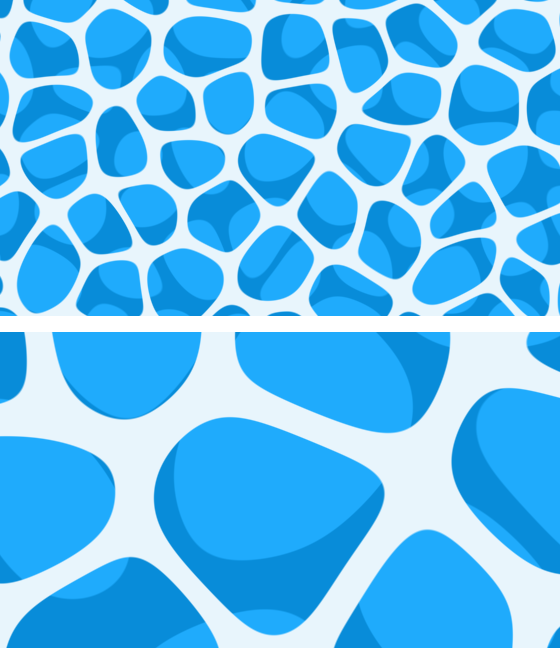
Top, the full canvas; bottom, a detail of the centre.
Write a Shadertoy shader that draws this pattern.

```glsl
// Cartoon water: a pale rounded foam net over blue, with a darker net beneath it.

const vec3 FOAM  = vec3(0.91, 0.96, 0.99);
const vec3 WATER = vec3(0.12, 0.67, 0.99);
const vec3 SHADE = vec3(0.03, 0.55, 0.85);

// Lengths are in canvas heights.
const vec2  FOAM_PITCH    = vec2(0.250, 0.192);
const vec2  SHADE_PITCH   = vec2(0.265, 0.205);
const float FOAM_WIDTH    = 0.0130;  // half width of a strand
const float SHADE_WIDTH   = 0.0095;
const float FOAM_VARIETY  = 0.0030;  // change of half width along the net
const float SHADE_VARIETY = 0.0050;
const float FOAM_CORNER   = 54.0;    // lower values give rounder cells
const float SHADE_CORNER  = 34.0;
const float JITTER        = 0.74;
const float WOBBLE        = 0.010;

vec2 hash2(vec2 p) {
    vec3 q = fract(vec3(p.xyx) * vec3(0.1031, 0.1030, 0.0973));
    q += dot(q, q.yzx + 33.33);
    return fract((q.xx + q.yz) * q.zy);
}

// Layered sines bend the cell outlines.
vec2 wobble(vec2 p, float phase) {
    vec2 slow = sin(p.yx * vec2(12.0, 10.0) + vec2(0.7, 2.1) + phase);
    vec2 fast = sin(p.yx * vec2(25.0, 22.0) + p * 9.0 + phase * 1.7);
    return p + WOBBLE * (slow + 0.42 * fast);
}

// Jittered site of a brick-laid grid cell.
vec2 site(vec2 cell, vec2 pitch, float seed) {
    vec2 shift = vec2(0.5 * mod(cell.y, 2.0), 0.0);
    vec2 jitter = JITTER * (hash2(cell + seed) - 0.5);
    return (cell + shift + 0.5 + jitter) * pitch;
}

// Distance to the cell border, with corners rounded by a smooth minimum.
float roundedCells(vec2 p, vec2 pitch, float corner, float seed) {
    vec2 home = floor(p / pitch);
    vec2 nearest = vec2(0.0), nearestCell = home;
    float best = 1e5;
    for (int j = -2; j <= 2; j++)
    for (int i = -2; i <= 2; i++) {
        vec2 cell = home + vec2(i, j);
        vec2 r = site(cell, pitch, seed) - p;
        float d = dot(r, r);
        if (d < best) { best = d; nearest = r; nearestCell = cell; }
    }

    float sum = 1e-12;
    for (int j = -2; j <= 2; j++)
    for (int i = -2; i <= 2; i++) {
        vec2 offset = vec2(i, j);
        if (dot(offset, offset) < 0.5) continue;
        vec2 r = site(nearestCell + offset, pitch, seed) - p;
        float border = dot(0.5 * (nearest + r), normalize(r - nearest));
        sum += exp(-corner * border);
    }
    return -log(sum) / corner;
}

// Slow change of strand width over the canvas, from -1 to 1.
float widthWave(vec2 p) {
    return sin(p.x * 8.3 + 2.0 * sin(p.y * 5.1)) * cos(p.y * 9.7 + p.x * 3.1);
}

void mainImage(out vec4 fragColor, in vec2 fragCoord) {
    vec2 p = fragCoord / iResolution.y;
    float soft = 0.9 / iResolution.y;
    float wave = widthWave(p);

    // Darker net below the surface
    float shadeDist = roundedCells(wobble(p, 3.9), SHADE_PITCH, SHADE_CORNER, 71.0)
                    - SHADE_WIDTH - SHADE_VARIETY * wave;
    vec3 color = mix(SHADE, WATER, smoothstep(-soft, soft, shadeDist));

    // Foam net on top
    float foamDist = roundedCells(wobble(p, 0.4), FOAM_PITCH, FOAM_CORNER, 17.0)
                   - FOAM_WIDTH + FOAM_VARIETY * wave;
    color = mix(FOAM, color, smoothstep(-soft, soft, foamDist));

    fragColor = vec4(color, 1.0);
}
```
